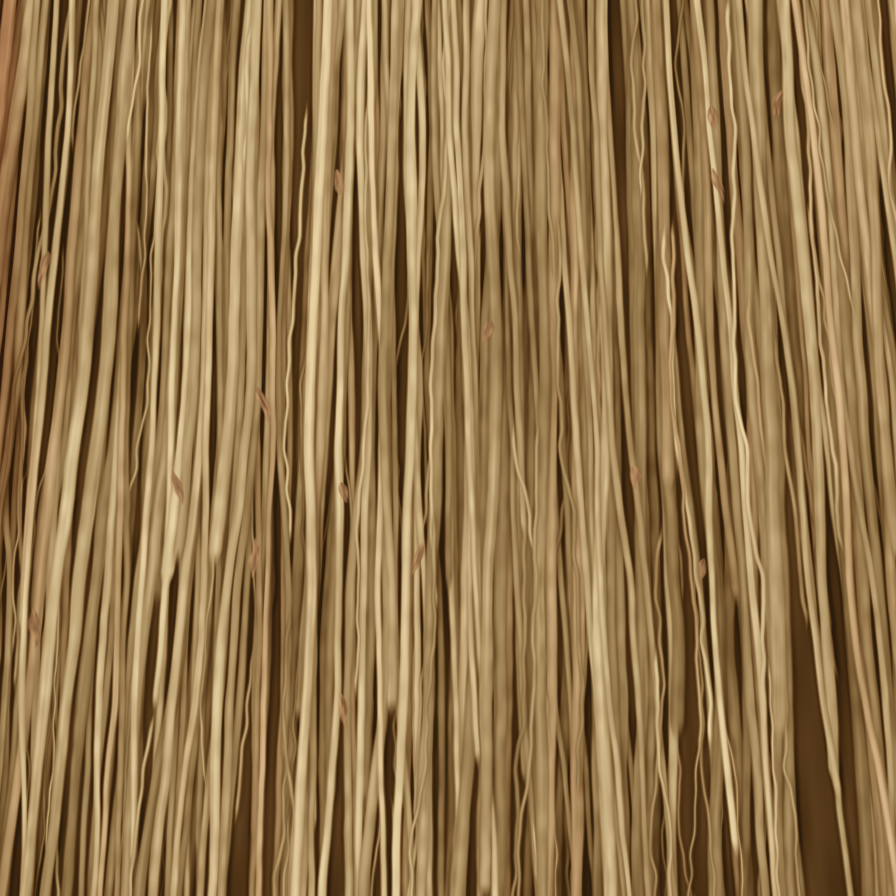
This texture is drawn by a WebGL 1 fragment shader. Its source:

```glsl
precision highp float;
// Dry broom straw: layered, slightly fanned stalks with frayed fibres and husks.
uniform vec2 u_resolution;

float hash(vec2 p) {
  vec3 q = fract(p.xyx * 0.1031);
  q += dot(q, q.yzx + 33.33);
  return fract((q.x + q.y) * q.z);
}

float noise(vec2 p) {
  vec2 i = floor(p), f = fract(p);
  f = f * f * (3.0 - 2.0 * f);
  return mix(mix(hash(i), hash(i + vec2(1, 0)), f.x),
             mix(hash(i + vec2(0, 1)), hash(i + vec2(1, 1)), f.x), f.y);
}

// Maps tone 0..1 from deep brown to pale straw; negative tones sink into shadow.
vec3 strawColor(float tone) {
  float t = max(tone, 0.0);
  vec3 c = mix(vec3(0.28, 0.18, 0.07), vec3(0.85, 0.76, 0.58), t);
  c -= vec3(0.0, 0.08, 0.19) * max(t * (1.0 - t), 0.0);
  return c * (1.0 + 2.0 * min(tone, 0.0));
}

// Paints one layer of stalks over surface = (tone, redness).
vec2 strawLayer(vec2 surface, vec2 p, float layer, float soft) {
  const float COUNT = 27.0;
  float depth = layer / 10.0;
  float shift = hash(vec2(layer, 5.0));
  float cell = floor(p.x * COUNT + shift);
  for (int j = -2; j <= 2; j++) {
    vec2 id = vec2(cell + float(j) + 50.0, layer * 17.0 + 3.0);
    float a = hash(id), b = hash(id + 101.3), c = hash(id + 211.7), d = hash(id + 307.1);
    float fibre = step(0.62, a);

    // Centre line: lean, slow bend and, for fibres, an uneven kink
    float center = (id.x - 50.0 + b - shift) / COUNT;
    center += (c - 0.5) * 0.085 * (p.y - 0.5);
    center += (noise(vec2(d * 97.0, p.y * 3.5)) - 0.5) * mix(0.018, 0.03, fibre);
    center += (noise(vec2(b * 89.0, p.y * 14.0)) - 0.5) * mix(0.003, 0.009, fibre);
    center += (noise(vec2(c * 83.0, p.y * 42.0)) - 0.5) * mix(0.0006, 0.004, fibre);

    // Extent and width: stalks may end low, fibres are shorter pieces
    float tip = fract(d * 7.31) * mix(1.9, 1.5, fibre) - mix(1.4, 0.6, fibre);
    float top = mix(2.0, tip + 0.25 + 0.6 * c, fibre);
    float ends = smoothstep(0.0, 0.03, p.y - tip) * smoothstep(0.0, 0.03, top - p.y);
    float width = mix(mix(0.0038, 0.0084, c * c), mix(0.0016, 0.0028, d), fibre);
    width *= mix(0.85, 1.05, p.y) * (0.85 + 0.3 * noise(vec2(a * 71.0, p.y * 9.0)));
    width *= mix(0.4, 1.0, ends);
    float across = p.x - center;

    // Contact shadow falls mostly to the right
    float shadow = 1.0 - smoothstep(width * 0.6, width + 0.006, abs(across - 0.001));
    surface.x -= 0.17 * shadow * ends * mix(1.0, 0.6, fibre);

    float cover = ends * (1.0 - smoothstep(width - soft, width + soft, abs(across)));
    if (cover > 0.0) {
      float side = clamp(across / max(width, 0.001), -1.0, 1.0);
      float streak = noise(vec2(across * 330.0 + d * 200.0, p.y * 9.0));
      float mottle = noise(vec2(across * 160.0 + c * 300.0, p.y * 48.0));
      float tone = mix(0.36, 0.83, depth) + (b - 0.5) * 0.36;
      tone += 0.24 * (0.5 - side * side) - 0.05 * side;
      tone += 0.16 * (streak - 0.5) + 0.14 * (mottle - 0.5);
      tone += 0.16 * (noise(vec2(a * 61.0, p.y * 6.0)) - 0.5) - 0.04 * fibre;
      float redness = 0.3 * smoothstep(0.7, 1.0, fract(a * 13.7 + c));
      surface = mix(surface, vec2(tone, redness), cover);
    }
  }
  return surface;
}

// Sparse ragged seed husks: returns (coverage, shading).
vec2 husk(vec2 p, float soft) {
  p.x += 0.005 * (noise(p * 70.0) - 0.5);
  vec2 id = floor(p * 12.0);
  vec2 q = (fract(p * 12.0) - 0.35 - 0.3 * vec2(hash(id + 7.0), hash(id + 19.0))) / 12.0;
  q.x += q.y * (hash(id + 31.0) - 0.5) * 0.7;
  float halfLength = mix(0.012, 0.024, hash(id + 43.0));
  float along = q.y / halfLength;
  float width = 0.0065 * (1.0 - along * along) * (0.8 + 0.25 * along);
  float cover = 1.0 - smoothstep(width - soft, width + soft, abs(q.x));
  cover *= step(abs(along), 1.0) * step(0.91, hash(id + 61.0));
  float shade = 0.62 - q.x * 40.0 + 0.7 * (noise(q * vec2(400.0, 110.0) + id * 9.0) - 0.5);
  return vec2(cover, clamp(shade, 0.0, 1.0));
}

void main() {
  vec2 uv = gl_FragCoord.xy / u_resolution;
  float soft = max(0.0018, 0.75 / u_resolution.x);

  // Fan the stalks outwards towards the bottom
  vec2 p = vec2((uv.x - 0.5) / (1.0 + 0.2 * (0.5 - uv.y)) + 0.5, uv.y);
  p.x += 0.012 * (noise(vec2(uv.x * 5.0, uv.y * 2.0)) - 0.5);

  // Dark gaps first, then stalks from back to front
  vec2 surface = vec2(0.15 * noise(p * vec2(90.0, 12.0)), 0.1);
  for (int k = 0; k < 11; k++) {
    surface = strawLayer(max(surface, vec2(-0.16, 0.0)), p, float(k), soft);
  }

  // Weathered patches and a russet left margin
  float patches = noise(p * vec2(14.0, 3.0) + 40.0);
  float margin = (1.0 - smoothstep(0.02, 0.075, uv.x + 0.03 * patches)) * smoothstep(0.3, 0.55, uv.y);
  float tone = surface.x - 0.12 * smoothstep(0.55, 0.95, patches) - 0.25 * margin;
  float redness = clamp(surface.y + 0.6 * margin, 0.0, 1.0);
  vec3 color = strawColor(clamp(tone, -0.2, 1.1));
  color = mix(color, color * vec3(0.96, 0.82, 0.76) + vec3(0.02, 0.0, 0.01), redness);

  vec2 seed = husk(uv, soft);
  color = mix(color, mix(vec3(0.38, 0.23, 0.12), vec3(0.78, 0.6, 0.42), seed.y), seed.x * 0.85);
  gl_FragColor = vec4(clamp(color, 0.0, 1.0), 1.0);
}
```
